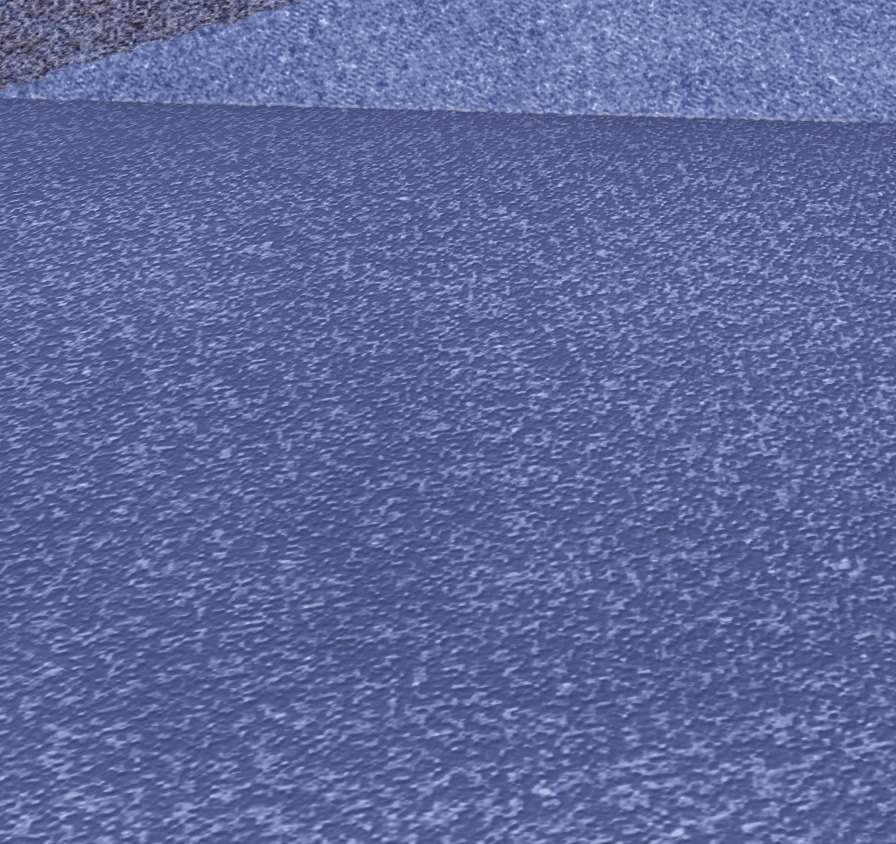
A Shadertoy shader for this texture:

```glsl
float hash(vec2 p) {
    return fract(sin(dot(p, vec2(127.1, 311.7))) * 43758.5453);
}

float noise(vec2 p) {
    vec2 i = floor(p), f = fract(p);
    f = f * f * (3.0 - 2.0 * f);
    return mix(mix(hash(i), hash(i + vec2(1, 0)), f.x),
               mix(hash(i + vec2(0, 1)), hash(i + vec2(1, 1)), f.x), f.y);
}

float grain(vec2 p) {
    return 0.68 * noise(p) + 0.32 * noise(p * 1.7 + 17.0);
}

// Sparse bright chips, one candidate per cell
float chips(vec2 p) {
    vec2 cell = floor(p);
    float sum = 0.0;
    for (int j = -1; j <= 1; j++) {
        for (int i = -1; i <= 1; i++) {
            vec2 id = cell + vec2(i, j);
            vec2 center = id + 0.2 + 0.6 * vec2(hash(id + 3.1), hash(id + 7.7));
            float radius = mix(0.14, 0.36, pow(hash(id + 5.3), 3.0));
            float d = length((p - center) * vec2(0.7, 1.0));
            d += 0.12 * (noise(p * 5.0) - 0.5);
            sum += step(0.88, hash(id)) * (1.0 - smoothstep(0.4 * radius, radius, d));
        }
    }
    return min(sum, 1.0);
}

vec3 slate(float tone) {
    float blue = pow(max(tone, 0.0), 0.75);
    return vec3(0.26, 0.29, 0.45) + vec3(0.38, 0.41, 0.40) * vec3(tone, tone, blue);
}

// Rough ground whose flecks shrink and flatten with distance
vec3 ground(vec2 uv) {
    float nearness = 1.45 - uv.y;
    vec2 q = vec2((uv.x - 0.5) / nearness * 150.0, -log(nearness) * 265.0);
    q.y -= 0.3 * q.x;
    q += 0.5 * vec2(noise(q * 0.3), noise(q * 0.3 + 40.0));

    float g = grain(q);
    float relief = g - grain(q + vec2(-0.2, 0.75));
    float patches = noise(uv * vec2(5.0, 9.0) + 2.0) + 0.7 * noise(uv * vec2(24.0, 34.0));
    float density = 0.06 * (patches - 0.85);
    density += 0.04 * smoothstep(0.45, 0.65, uv.y) * (1.0 - smoothstep(0.74, 0.88, uv.y));
    density += 0.035 * (1.0 - smoothstep(0.03, 0.22, uv.y));

    float tone = 0.15 + 0.72 * smoothstep(0.42, 1.02, g + density);
    tone += 0.36 * relief + 0.7 * density;
    tone += 0.5 * chips(q * vec2(0.36, 0.36)) * (0.5 + 0.5 * g);
    float farFade = smoothstep(0.76, 0.87, uv.y);
    tone = mix(tone, 0.14, 0.45 * farFade);
    return slate(clamp(tone, 0.0, 1.15));
}

// Paler, finely speckled strip beyond the edge
vec3 paleStrip(vec2 uv) {
    vec2 q = mat2(0.92, 0.39, -0.39, 0.92) * uv;
    float fine = noise(q * vec2(330.0, 350.0));
    float streak = noise(uv * vec2(190.0, 240.0) + vec2(0.0, uv.x * 30.0));
    float broad = noise(uv * vec2(9.0, 30.0));
    float shade = 0.3 * (fine - 0.5) + 0.17 * (streak - 0.5) + 0.07 * (broad - 0.5);
    shade += 0.18 * smoothstep(0.72, 1.0, fine * 0.6 + streak * 0.4);
    return vec3(0.43, 0.49, 0.69) + shade * vec3(1.0, 1.0, 0.85);
}

// Coarse dark verge in the far corner
vec3 verge(vec2 uv) {
    vec2 q = vec2(uv.x * 240.0, (uv.y - 0.2 * uv.x) * 310.0);
    float shade = 0.5 * (noise(q) - 0.5) + 0.32 * (noise(q * 1.9) - 0.5);
    vec3 tint = mix(vec3(0.37, 0.36, 0.44), vec3(0.40, 0.42, 0.58), noise(q * 0.25));
    return tint + shade * vec3(0.85, 0.83, 0.84);
}

void mainImage(out vec4 fragColor, in vec2 fragCoord) {
    vec2 uv = fragCoord / iResolution.xy;
    float aa = 1.2 / iResolution.y;

    // Signed heights above the two boundaries
    float jag = 0.002 * (noise(vec2(uv.x * 240.0, 4.0)) - 0.5);
    float aboveEdge = uv.y - (0.884 - 0.03 * uv.x) + jag;
    float aboveVerge = uv.y - (0.893 + 0.315 * uv.x) + 0.01 * (noise(uv * 90.0) - 0.5);

    vec3 far = mix(paleStrip(uv), verge(uv), smoothstep(-0.003, 0.004, aboveVerge));
    vec3 near = ground(uv);
    near *= 1.0 - 0.12 * exp(-abs(aboveEdge) * 90.0);
    vec3 color = mix(near, far, smoothstep(-aa, aa, aboveEdge));

    // Broken pale rim along the edge
    float rim = 1.0 - smoothstep(0.0006, 0.0028, abs(aboveEdge - 0.0015));
    float gaps = smoothstep(0.3, 0.75, noise(vec2(uv.x * 260.0, 9.0)));
    color = mix(color, vec3(0.69, 0.67, 0.76), 0.7 * rim * gaps);

    fragColor = vec4(clamp(color, 0.0, 1.0), 1.0);
}
```
